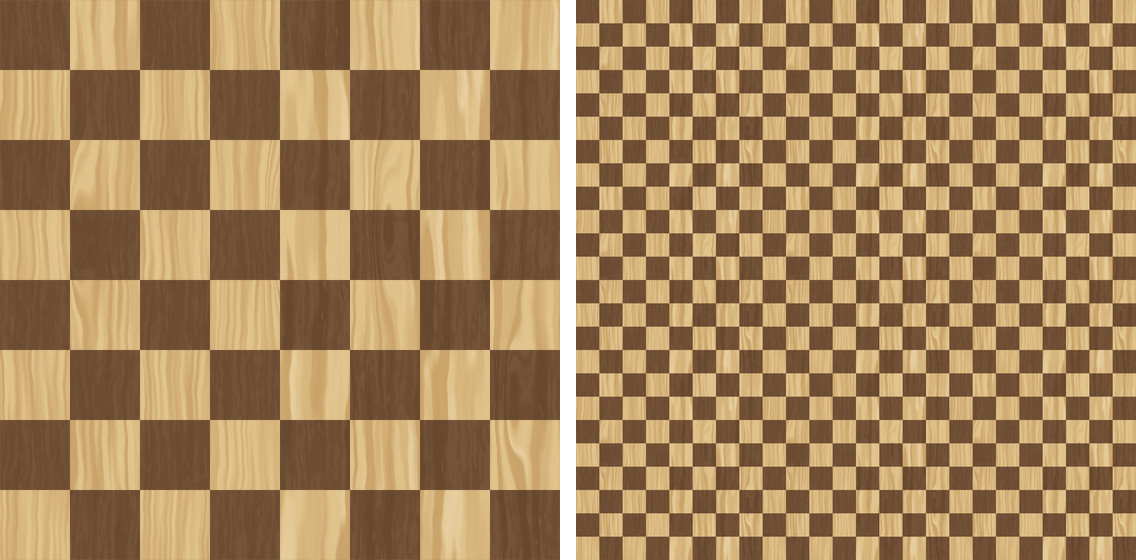
Left: one tile. Right: repeated 3 by 3.
Reproduce this pattern procedurally as a three.js fragment shader.

```glsl
// Wooden checkerboard of 8 by 8 squares, pale and dark, with vertical grain.
// Each column is one plank: strands of wrapping noise, bent by layered sines
// and by one long arch, are cut into flat tones that run on through all rows.
varying vec2 vUv;

const float SQUARES = 8.0;
const float TAU = 6.2831853;
const float EDGE = 0.008;                 // half edge softness, in squares
const float GRAIN_EDGE = 0.013;           // streak softness, in squares

const vec3 PALE = vec3(0.88, 0.765, 0.55);
const vec3 PALE_SHEEN = vec3(0.90, 0.80, 0.61);
const vec3 PALE_MID = vec3(0.84, 0.71, 0.49);
const vec3 PALE_DEEP = vec3(0.795, 0.645, 0.42);
const vec3 DARK = vec3(0.43, 0.30, 0.20);
const vec3 DARK_LIGHT = vec3(0.458, 0.333, 0.225);
const vec3 DARK_DEEP = vec3(0.395, 0.27, 0.172);
const vec3 DARK_PORE = vec3(0.51, 0.40, 0.29);

// Strands per square for columns 0-3 and 4-7
const vec4 STRANDS_LEFT = vec4(21.0, 14.0, 23.0, 27.0);
const vec4 STRANDS_RIGHT = vec4(7.0, 15.0, 7.0, 9.0);
// Arch centre of each odd column: across its square, and up the canvas
const vec4 ARCH_X = vec4(0.08, 1.0, 0.5, 0.3);
const vec4 ARCH_Y = vec4(0.58, 0.56, 0.58, 0.3);
const float ARCH_HEIGHT = 0.36;
const float ARCH_WIDTH = 0.17;

float hash(vec2 p) {
  return fract(sin(dot(p, vec2(12.99, 78.23))) * 4375.85);
}

float pick(vec4 list, float index) {
  return dot(list, vec4(equal(vec4(0.0, 1.0, 2.0, 3.0), vec4(index))));
}

// Noise along one strand, repeating after a whole number of knots
float strand(float id, float y, float knots) {
  float t = y * knots + knots * hash(vec2(id, 3.7));
  float i = floor(t);
  float a = hash(vec2(id, mod(i, knots)));
  float b = hash(vec2(id, mod(i + 1.0, knots)));
  return mix(a, b, smoothstep(0.0, 1.0, t - i));
}

// Neighbouring strands blended across the plank
float grain(float x, float y, float knots, float seed) {
  float i = floor(x);
  return mix(strand(i + seed, y, knots), strand(i + 1.0 + seed, y, knots),
             smoothstep(0.0, 1.0, x - i));
}

float cut(float value, float level, float soft) {
  return smoothstep(level - soft, level + soft, value);
}

// Horizontal position bent by waves and by the arch of the plank
float bentGrain(float x, float y, float column) {
  float phase = TAU * hash(vec2(column, 9.1));
  float waves = 0.022 * sin(TAU * 3.0 * y + phase + 2.0 * x)
              + 0.010 * sin(TAU * 8.0 * y + phase * 2.0 + 5.0 * x)
              + 0.004 * sin(TAU * 19.0 * y + phase * 3.0 + 9.0 * x);
  float pair = floor(column * 0.5);
  float across = (x - pick(ARCH_X, pair)) / ARCH_WIDTH;
  float along = pow(0.5 + 0.5 * cos(TAU * (y - pick(ARCH_Y, pair))), 6.0);
  float arch = mod(column, 2.0) * ARCH_HEIGHT * along * exp(-across * across);
  return x + waves + arch;
}

// Signed distance to the nearest grid line, alternating from square to square
vec2 alternate(vec2 p) {
  return asin(sin(p * TAU * 0.5)) / (TAU * 0.5);
}

void main() {
  vec2 board = vUv * SQUARES;
  float column = mod(floor(board.x), SQUARES);
  float y = vUv.y;
  float x = bentGrain(fract(board.x), y, column);
  float seed = column * 61.0;

  // Grain layers
  float broad = step(3.5, column);
  float count = pick(mix(STRANDS_LEFT, STRANDS_RIGHT, broad), mod(column, 4.0));
  float soft = count * GRAIN_EDGE;
  float mid = cut(grain(x * count, y, 5.0, seed + 7.0), 0.57, soft);
  float deep = cut(grain(x * count * 1.15, y, 4.0, seed + 531.0), 0.66, soft);
  float sheen = broad * cut(grain(x * 11.0, y, 6.0, seed + 1040.0), 0.70, 0.14);
  float fine = grain(x * 29.0, y, 14.0, seed + 1550.0);
  float fleck = grain(x * 30.0, y, 70.0, seed + 2070.0);
  float pore = cut(grain(x * 26.0, y, 26.0, seed + 2590.0), 0.93, 0.05);

  // Pale wood
  vec3 pale = mix(PALE, PALE_SHEEN, sheen);
  pale = mix(pale, PALE_MID, mid);
  pale = mix(pale, PALE_DEEP, deep);
  pale += 0.022 * (fine - 0.5);

  // Dark wood
  vec3 dark = mix(DARK, DARK_LIGHT, cut(0.6 * fine + 0.4 * fleck, 0.54, 0.16));
  dark = mix(dark, DARK_DEEP, deep * mix(0.4, 0.75, broad));
  dark = mix(dark, DARK_PORE, pore * mix(0.15, 0.55, broad));

  // Checkerboard
  vec2 side = clamp(alternate(board) / EDGE, -1.0, 1.0);
  float isPale = 0.5 + 0.5 * side.x * side.y;
  gl_FragColor = vec4(mix(dark, pale, isPale), 1.0);
}
```
